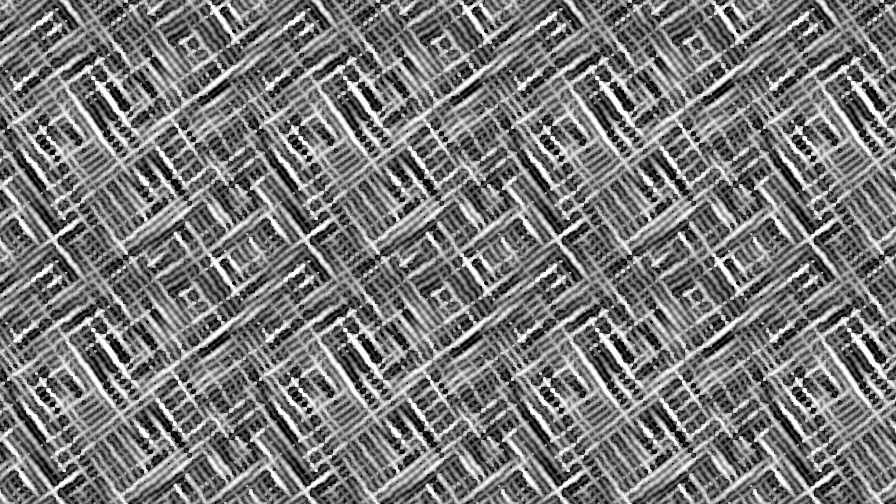
Write a Shadertoy shader that draws this pattern.

```glsl
// A tiling grey weave: two perpendicular sets of fine rounded threads laid
// diagonally. Tones come from stretched value noise on a torus; the rounded
// heights are compared, so each crossing cuts the threads into beads.

const float TILES_PER_HEIGHT = 2.0;    // square repeats over the canvas height
const vec2  THREAD_SLOPE = vec2(4.0, 3.0); // whole numbers keep the tile seamless
const float LOOP_LENGTH = 25.0;        // dot(THREAD_SLOPE, THREAD_SLOPE)
const float STRIP_SHIFT = 7.0;         // slide along a thread per strip crossed
const float FINE_ROWS = 7.0;           // threads per strip
const float FINE_CELLS = 1.2;          // tone changes along a thread, per unit
const float BROAD_ROWS = 2.0;          // rows of the oriented patches
const float BROAD_CELLS = 0.6;
const float BEAD_BEND = 0.035;         // irregular shift at the crossings
const float WIDTH_BEND = 0.08;         // variation of thread spacing
const float PATCH_WEIGHT = 3.8;        // how strongly patches favour one set
const float THREAD_LIFT = 1.4;         // random height of single threads
const float CROSSING_BLUR = 0.45;      // softness where threads overlap
const float NEIGHBOUR_CONTRAST = 0.28; // pushes adjacent threads apart in tone
const float TONE_GAIN = 0.86;
const float ROUND_SHADE = 0.19;        // bright ridge, dark gap
const float RIDGE_MEAN = 0.2;          // average of the visible ridges
const float BEAD_SHADE = 0.05;         // swelling at each crossing
const float BURIAL_SHADE = 0.16;       // shadow on threads seen through gaps
const float MID_GREY = 0.5;
const float TAU = 6.2831853;

// Integer hash of a cell, 0 to 1
float hash(float column, float row, float seed) {
    uint h = uint(column) * 1597334677u
           ^ uint(row) * 3812015801u
           ^ uint(seed) * 2798796415u;
    h = (h ^ (h >> 16)) * 2146121005u;
    h = (h ^ (h >> 15)) * 2221713035u;
    h ^= h >> 16;
    return float(h >> 8) / 16777216.0;
}

// Tone along one thread; its row is wrapped onto a closed loop
float thread(float along, float row, vec2 cells, float seed) {
    float strip = floor((row + 0.5) / cells.y);
    row -= strip * cells.y;
    along = (along + strip * STRIP_SHIFT) * cells.x + hash(0.0, row, seed + 50.0);
    float cell = floor(along);
    float loopCells = floor(LOOP_LENGTH * cells.x + 0.5);
    float start = hash(mod(cell, loopCells), row, seed);
    float end = hash(mod(cell + 1.0, loopCells), row, seed);
    return mix(start, end, smoothstep(0.0, 1.0, along - cell));
}

// Streaks along x; softness 0.5 blends rows fully, less keeps them apart
float streaks(vec2 p, vec2 cells, float softness, float seed) {
    float y = p.y * cells.y;
    float row = floor(y);
    return mix(thread(p.x, row, cells, seed),
               thread(p.x, row + 1.0, cells, seed),
               smoothstep(0.5 - softness, 0.5 + softness, y - row));
}

float fine(vec2 p, float seed) {
    return streaks(p, vec2(FINE_CELLS, FINE_ROWS), 0.22, seed);
}

float broad(vec2 p, float seed) {
    return streaks(p, vec2(BROAD_CELLS, BROAD_ROWS), 0.5, seed);
}

// Thread tone around zero, contrasted with both neighbours
float threadTone(vec2 p, float seed) {
    vec2 next = vec2(0.0, 1.0 / FINE_ROWS);
    float sides = fine(p - next, seed) + fine(p + next, seed) - 1.0;
    return fine(p, seed) - 0.5 - NEIGHBOUR_CONTRAST * sides;
}

// Shift the threads sideways, slowly and at the crossings
vec2 bend(vec2 p, vec2 crossing, float seed) {
    return p + vec2(0.0, BEAD_BEND * (fine(crossing, seed) - 0.5)
                       + WIDTH_BEND * (broad(p, seed + 1.0) - 0.5));
}

// Rounded cross section, 1 on the ridge and -1 in the gap
float ridge(vec2 p) {
    return cos(TAU * p.y * FINE_ROWS);
}

void mainImage(out vec4 fragColor, in vec2 fragCoord) {
    vec2 tile = fragCoord / iResolution.y * TILES_PER_HEIGHT;

    // Axes along the rising threads and along the falling ones
    vec2 rising = vec2(dot(tile, THREAD_SLOPE),
                       dot(tile, vec2(THREAD_SLOPE.y, -THREAD_SLOPE.x)));
    vec2 falling = vec2(-rising.y, rising.x);
    vec2 a = bend(rising, falling, 1.0);
    vec2 b = bend(falling, rising, 3.0);

    // Over and under: ridges biased by single threads and oriented patches
    float lift = THREAD_LIFT * (fine(a, 5.0) - fine(b, 6.0))
               + PATCH_WEIGHT * (broad(rising, 7.0) - broad(falling, 8.0));
    float height = ridge(a) - ridge(b) + lift;
    float onTop = smoothstep(-CROSSING_BLUR, CROSSING_BLUR, height);

    // Tone of the upper thread with its rounded, beaded and shadowed form
    float tone = mix(threadTone(b, 9.0), threadTone(a, 10.0), onTop);
    float shade = mix(ridge(b), ridge(a), onTop) - RIDGE_MEAN;
    float bead = mix(ridge(a), ridge(b), onTop);
    float burial = mix(max(lift, 0.0), max(-lift, 0.0), onTop);
    float grey = MID_GREY + TONE_GAIN * tone + ROUND_SHADE * shade
               + BEAD_SHADE * bead - BURIAL_SHADE * burial;
    fragColor = vec4(vec3(clamp(grey, 0.0, 1.0)), 1.0);
}
```
